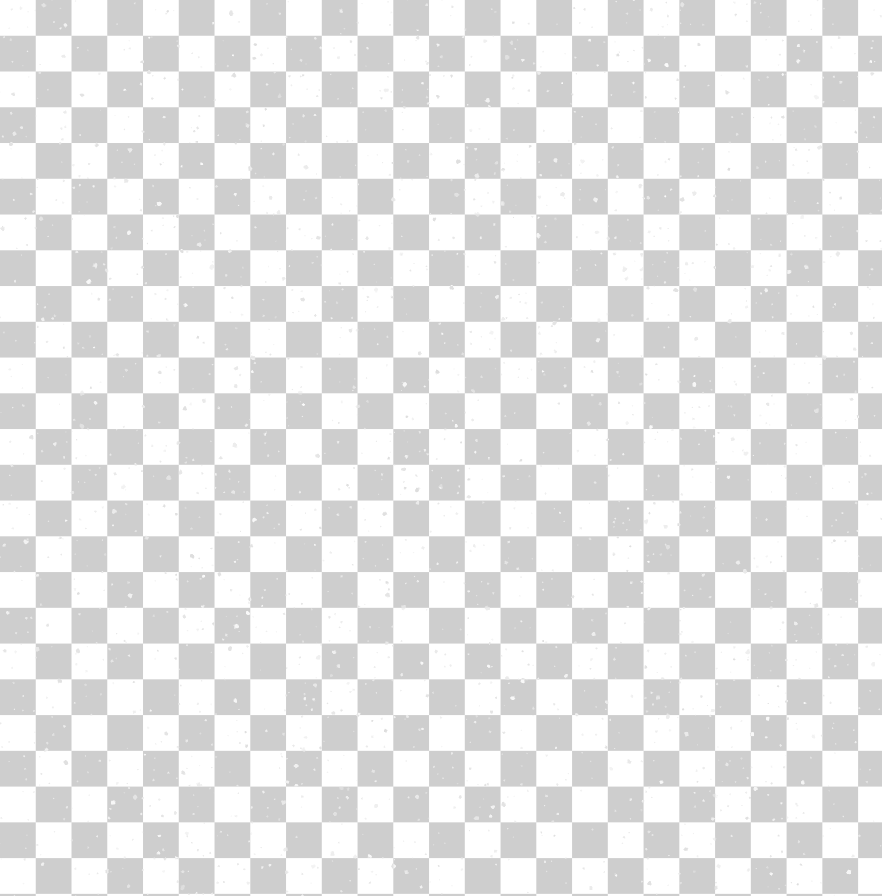
Give the GLSL for this pattern, as a Shadertoy shader.

```glsl
const float CELLS_DOWN = 25.06;        // checker squares per canvas height
const vec3 WHITE = vec3(1.0);
const vec3 GREY = vec3(0.808);
const float COARSE_GRID = 52.0;        // larger specks per canvas height
const float FINE_GRID = 71.0;          // smaller specks per canvas height
const vec2 COARSE_RADIUS = vec2(0.0010, 0.0026);
const vec2 FINE_RADIUS = vec2(0.0006, 0.0014);
const float COARSE_DENSITY = 0.34;
const float FINE_DENSITY = 0.32;
const float CLUSTER_SCALE = 9.0;
const float CLUSTER_AMOUNT = 0.45;
const float EDGE_FADE = 0.13;          // share of the width where specks thin out
const float ROUGHNESS = 0.7;           // irregularity of speck outlines

vec2 hash2(vec2 p) {
    vec3 q = fract(p.xyx * vec3(0.1031, 0.1030, 0.0973));
    q += dot(q, q.yzx + 33.33);
    return fract((q.xx + q.yz) * q.zy);
}

float cornerGradient(vec2 corner, vec2 offset) {
    float angle = 6.2832 * hash2(corner).x;
    return dot(vec2(cos(angle), sin(angle)), offset);
}

float gradientNoise(vec2 p) {
    vec2 i = floor(p), f = fract(p);
    vec2 u = f * f * f * (f * (f * 6.0 - 15.0) + 10.0);
    vec2 e = vec2(1.0, 0.0);
    float low = mix(cornerGradient(i, f), cornerGradient(i + e, f - e), u.x);
    float high = mix(cornerGradient(i + e.yx, f - e.yx), cornerGradient(i + 1.0, f - 1.0), u.x);
    return mix(low, high, u.y);
}

// Positive on even squares, negative on odd ones, zero at their borders
vec2 alternating(vec2 p) {
    return abs(mod(p - 0.5, 2.0) - 1.0) - 0.5;
}

float checker(vec2 p, float pixel) {
    vec2 side = clamp(2.0 * alternating(p) / pixel, -1.0, 1.0);
    return 0.5 + 0.5 * side.x * side.y;
}

// Opacity of one layer of jittered, randomly present specks
float specks(vec2 p, float grid, vec2 radii, float density, float aspect, float pixel, float seed) {
    vec2 id = floor(p * grid);
    vec2 jitter = hash2(id + seed);
    vec2 traits = hash2(id + seed + 37.0);
    vec2 odds = hash2(id + seed + 91.0);
    vec2 center = (id + mix(vec2(0.15), vec2(0.85), jitter)) / grid;

    // Clusters, and fewer specks near the left and right sides
    float across = center.x / aspect;
    float fade = mix(0.3, 1.0, smoothstep(0.0, EDGE_FADE, min(across, 1.0 - across)));
    float chance = density * fade * (1.0 + CLUSTER_AMOUNT * 2.0 * gradientNoise(center * CLUSTER_SCALE));

    float radius = mix(radii.x, radii.y, traits.x * traits.x);
    vec2 offset = p - center;
    float wobble = gradientNoise(offset / radius * 0.8 + 20.0 * jitter);
    float d = length(offset) - radius * (1.0 + ROUGHNESS * wobble);
    float coverage = clamp(0.5 - d / pixel, 0.0, 1.0);
    return coverage * step(odds.x, chance) * mix(0.3, 0.9, traits.y);
}

void mainImage(out vec4 fragColor, in vec2 fragCoord) {
    float pixel = 1.0 / iResolution.y;
    float aspect = iResolution.x * pixel;
    vec2 p = vec2(fragCoord.x, iResolution.y - fragCoord.y) * pixel;

    // Squares start with white at the top left
    float white = checker(p * CELLS_DOWN, pixel * CELLS_DOWN);

    // Specks pull each square towards the opposite tone
    float coarse = specks(p, COARSE_GRID, COARSE_RADIUS, COARSE_DENSITY, aspect, pixel, 11.0);
    float fine = specks(p + 0.5, FINE_GRID, FINE_RADIUS, FINE_DENSITY, aspect + 1.0, pixel, 203.0);
    float wear = max(coarse, 0.8 * fine);
    wear *= mix(1.0, 0.75, white);

    fragColor = vec4(mix(GREY, WHITE, mix(white, 1.0 - white, wear)), 1.0);
}
```
